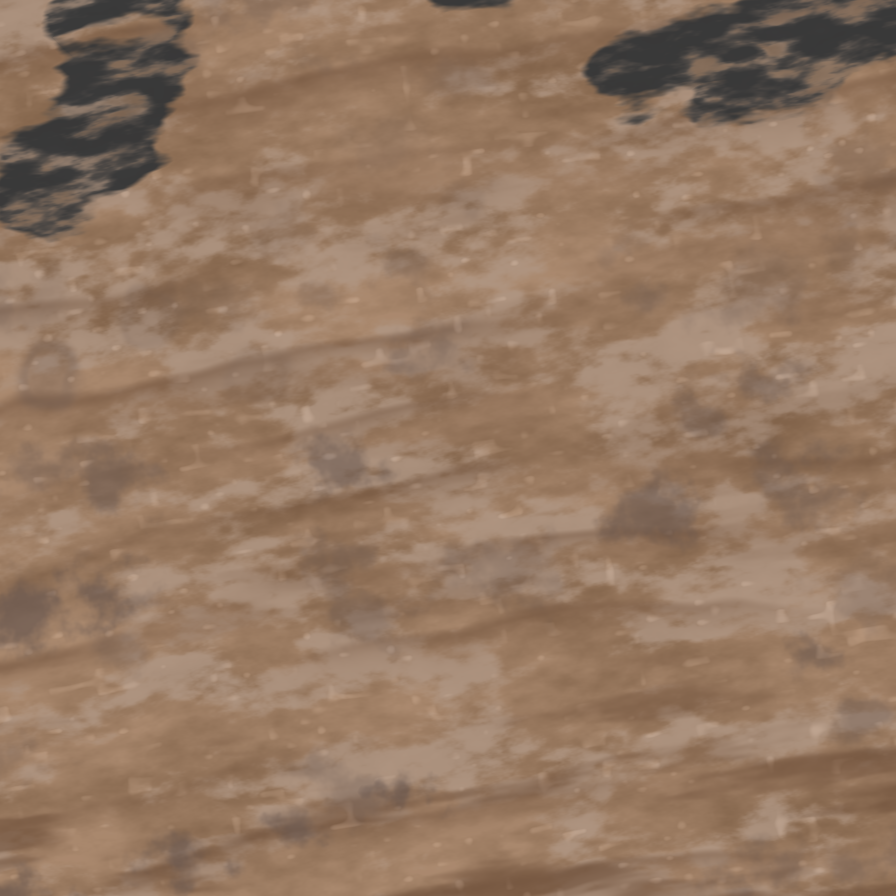
Write a WebGL 2 fragment shader that draws this texture.

```glsl
#version 300 es
precision highp float;
// Weathered wooden board with slanted grain, soft grey smudges and worn dark ink.
// Stretched value noise makes the fibres, warped repeats make the growth lines,
// jittered cells scatter the smudges, and ragged capsules form the ink patches.

uniform vec2 u_resolution;
out vec4 outColor;

const vec3 BROWN = vec3(0.525, 0.405, 0.305);
const vec3 TAN = vec3(0.665, 0.535, 0.430);
const vec3 PALE = vec3(0.690, 0.595, 0.525);
const vec3 GROWTH = vec3(0.430, 0.310, 0.225);
const vec3 SMUDGE = vec3(0.390, 0.325, 0.300);
const vec3 INK_DARK = vec3(0.205, 0.210, 0.215);
const vec3 INK_WORN = vec3(0.390, 0.355, 0.330);
const float GRAIN_SLOPE = 0.15;
const float GROWTH_LINES = 11.0;
const float SMUDGE_CELLS = 10.0;
const float SMUDGE_SHARE = 0.42;
const float INK_SOFTNESS = 0.007;

float hash(vec2 c) {
    vec3 q = fract(c.xyx * 0.1031);
    q += dot(q, q.yzx + 33.33);
    return fract((q.x + q.y) * q.z);
}

float noise(vec2 p) {
    vec2 i = floor(p), f = p - i;
    f = f * f * (3.0 - 2.0 * f);
    vec2 e = vec2(0.0, 1.0);
    return mix(mix(hash(i), hash(i + e.yx), f.x),
               mix(hash(i + e), hash(i + e.yy), f.x), f.y);
}

float fbm(vec2 p) {
    float sum = 0.0, amp = 0.533;
    for (int i = 0; i < 4; i++) {
        sum += amp * noise(p);
        p = mat2(1.96, 0.3, -0.3, 1.96) * p + 17.3;
        amp *= 0.5;
    }
    return sum;
}

float capsule(vec2 p, vec2 a, vec2 b, float r) {
    vec2 ab = b - a;
    float t = clamp(dot(p - a, ab) / dot(ab, ab), 0.0, 1.0);
    return length(p - a - ab * t) - r;
}

// Dark lines that build up slowly and end on a firmer edge.
float growthLines(vec2 uv, vec2 grain) {
    float v = grain.y * GROWTH_LINES + 1.5 * fbm(uv * vec2(2.0, 3.0) + 5.0);
    float f = fract(v);
    float profile = pow(f, 5.0) * smoothstep(1.0, 0.86, f);
    float strength = noise(vec2(grain.x * 4.0, floor(v) * 5.3));
    return profile * smoothstep(0.2, 0.75, strength);
}

// Ragged grey spots in jittered cells.
float smudges(vec2 uv) {
    vec2 p = uv * SMUDGE_CELLS, cell = floor(p);
    float ragged = fbm(uv * 34.0) - 0.5, sum = 0.0;
    for (int y = -1; y <= 1; y++)
    for (int x = -1; x <= 1; x++) {
        vec2 c = cell + vec2(x, y);
        vec2 center = c + vec2(hash(c + 11.0), hash(c + 47.0));
        float r = mix(0.25, 0.6, hash(c + 83.0));
        float d = length((p - center) * vec2(0.85, 1.25)) / r + 2.2 * ragged;
        float present = step(hash(c + 131.0), SMUDGE_SHARE);
        sum = max(sum, present * smoothstep(1.15, 0.1, d) * mix(0.35, 1.0, hash(c + 171.0)));
    }
    return sum;
}

// Faint round stains with darker rims.
float roundStains(vec2 uv) {
    float sum = 0.0;
    for (int i = 0; i < 3; i++) {
        float k = float(i);
        float d = length(uv - vec2(0.05 + 0.12 * k, 0.58 + 0.065 * mod(k, 2.0)));
        d += 0.018 * (noise(uv * 40.0) - 0.5);
        float rim = smoothstep(0.012, 0.0, abs(d - 0.033));
        sum += (0.5 * smoothstep(0.04, 0.025, d) + 0.4 * rim) / (1.0 + 0.8 * k);
    }
    return sum;
}

float inkDistance(vec2 uv, vec2 grain) {
    float d = capsule(uv, vec2(0.135, 1.03), vec2(0.13, 0.89), 0.068);
    d = min(d, capsule(uv, vec2(0.12, 0.84), vec2(0.05, 0.79), 0.058));
    d = min(d, capsule(uv, vec2(0.71, 0.923), vec2(0.98, 0.975), 0.042));
    d = min(d, capsule(uv, vec2(0.79, 0.893), vec2(0.92, 0.905), 0.027));
    d = min(d, capsule(uv, vec2(0.49, 1.005), vec2(0.55, 1.01), 0.015));
    // A bare strip of wood breaks the left patch.
    float strip = capsule(uv, vec2(0.03, 0.955), vec2(0.22, 0.975), 0.006);
    d = max(d, -strip);
    return d + 0.055 * (fbm(grain * vec2(14.0, 45.0)) - 0.5);
}

void main() {
    vec2 uv = gl_FragCoord.xy / u_resolution;
    vec2 along = normalize(vec2(1.0, GRAIN_SLOPE));
    vec2 grain = vec2(dot(uv, along), dot(uv, vec2(-along.y, along.x)));
    grain.y += 0.025 * (fbm(uv * 4.0) - 0.5);

    // Wood: long fibres, broad mottling and fine pores.
    float fibre = fbm(grain * vec2(4.0, 20.0) + 3.0) - 0.5;
    float mottle = fbm(uv * vec2(8.0, 12.0) + 29.0) - 0.5;
    float fine = fbm(grain * vec2(38.0, 75.0)) - 0.5;
    float tone = 0.56 + 1.1 * fibre + 0.8 * mottle + 0.8 * fine;
    vec3 color = mix(BROWN, TAN, clamp(tone, 0.0, 1.0));
    float bleach = fbm(grain * vec2(9.0, 22.0) + 61.0) + 0.5 * fine;
    color = mix(color, PALE, 0.75 * smoothstep(0.44, 0.72, bleach));

    // Growth lines, with short dark streaks gathering low on the board.
    float low = smoothstep(0.42, 0.05, uv.y);
    float streak = smoothstep(0.52, 0.74, fbm(grain * vec2(5.0, 27.0) + 91.0));
    color = mix(color, GROWTH, 0.9 * growthLines(uv, grain));
    color = mix(color, GROWTH, streak * mix(0.15, 0.6, low));

    // Stains and pale flecks.
    float smudgeZone = mix(0.3, 0.65, smoothstep(0.7, 0.5, uv.y));
    color = mix(color, SMUDGE, smudgeZone * smudges(uv));
    color = mix(color, SMUDGE, 0.45 * roundStains(uv));
    color += 0.07 * smoothstep(0.8, 1.0, noise(grain * vec2(55.0, 85.0) + 7.0));

    // Ink, rubbed thin along the fibres.
    float rub = fbm(grain * vec2(22.0, 70.0) + 41.0);
    vec3 ink = mix(INK_DARK, INK_WORN, smoothstep(0.38, 0.75, rub));
    float cover = smoothstep(INK_SOFTNESS, -INK_SOFTNESS, inkDistance(uv, grain));
    cover *= 0.95 - 0.6 * smoothstep(0.54, 0.76, rub);
    outColor = vec4(mix(color, ink, cover), 1.0);
}
```
